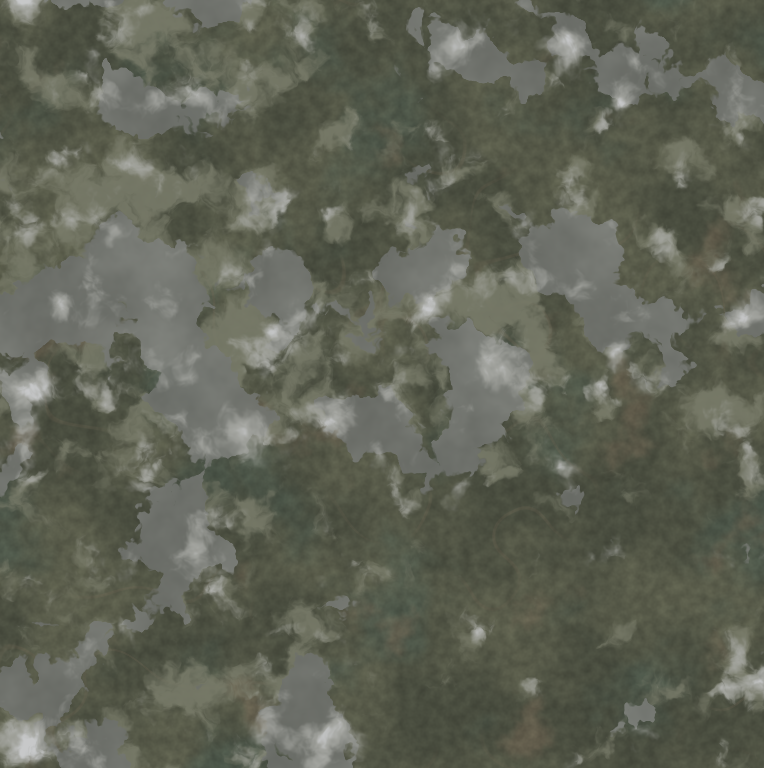
Write a Shadertoy shader that draws this texture.

```glsl
const vec3 FOREST = vec3(0.285, 0.300, 0.245);
const vec3 MEADOW = vec3(0.355, 0.365, 0.295);
const vec3 TEAL   = vec3(0.290, 0.345, 0.300);
const vec3 SOIL   = vec3(0.430, 0.390, 0.320);
const vec3 HAZE   = vec3(0.480, 0.490, 0.420);
const vec3 SLATE  = vec3(0.425, 0.435, 0.415);
const vec3 SILVER = vec3(0.490, 0.500, 0.480);
const vec3 PUFF   = vec3(0.660, 0.665, 0.645);
const vec3 CORE   = vec3(0.780, 0.785, 0.790);

// Unit gradient for a lattice cell
vec2 cellGradient(vec2 cell) {
    vec3 h = fract(cell.xyx * vec3(0.1031, 0.1030, 0.0973));
    h += dot(h, h.yzx + 33.33);
    float angle = 6.2832 * fract((h.x + h.y) * h.z);
    return vec2(cos(angle), sin(angle));
}

float gradientNoise(vec2 p) {
    vec2 i = floor(p), f = fract(p);
    vec2 u = f * f * f * (f * (f * 6.0 - 15.0) + 10.0);
    vec2 e = vec2(0.0, 1.0);
    float a = dot(cellGradient(i), f);
    float b = dot(cellGradient(i + e.yx), f - e.yx);
    float c = dot(cellGradient(i + e.xy), f - e.xy);
    float d = dot(cellGradient(i + e.yy), f - e.yy);
    return mix(mix(a, b, u.x), mix(c, d, u.x), u.y);
}

// Layered noise, each octave rotated and offset
float fbm(vec2 p, int octaves) {
    float sum = 0.0, amplitude = 0.5;
    for (int i = 0; i < octaves; i++) {
        sum += amplitude * gradientNoise(p);
        p = mat2(1.6, 1.2, -1.2, 1.6) * p + 17.3;
        amplitude *= 0.5;
    }
    return sum;
}

vec2 warp(vec2 p, float scale, float strength) {
    return p + strength * vec2(fbm(p * scale + 40.0, 4), fbm(p * scale + 75.0, 4));
}

// Thin winding line along the zero level of a smooth field
float track(vec2 p, float scale, float width) {
    float field = gradientNoise(p * scale) / scale;
    return 1.0 - smoothstep(0.3 * width, width, abs(field));
}

vec3 groundColor(vec2 p) {
    vec3 color = mix(FOREST, MEADOW, smoothstep(-0.20, 0.26, fbm(p * 7.0 + 11.0, 6)));
    color = mix(color, TEAL, 0.65 * smoothstep(0.04, 0.28, fbm(p * 5.0 + 90.0, 5)));
    color = mix(color, SOIL, 0.65 * smoothstep(0.16, 0.36, fbm(p * 8.0 + 140.0, 5)));
    float clearing = smoothstep(0.0, 0.2, fbm(p * 4.0 + 61.0, 3));
    color = mix(color, SOIL, 0.28 * clearing * track(p + 5.0, 9.0, 0.003));
    return color * (1.0 + 0.32 * fbm(p * 70.0, 3));
}

vec3 sheetColor(vec2 p) {
    vec3 color = mix(SLATE, SILVER, smoothstep(-0.18, 0.25, fbm(p * 7.0 + 210.0, 3)));
    return color + 0.035 * fbm(p * 45.0, 2);
}

void mainImage(out vec4 fragColor, in vec2 fragCoord) {
    vec2 p = fragCoord / iResolution.y;
    vec2 ragged = warp(p, 24.0, 0.045);

    // Cloudiness is higher toward the upper left
    float region = fbm(p * 2.6 + 30.0, 3) + 0.22 * (0.5 - p.x) + 0.12 * (p.y - 0.5);

    // Broken, olive-tinted haze over the ground
    float haze = fbm(ragged * 14.0 + 23.0, 5) + 0.6 * region;
    vec3 color = groundColor(p);
    color = mix(color, HAZE, 0.85 * smoothstep(0.02, 0.27, haze));

    // Flat grey sheets with crisp, lobed rims
    float sheet = fbm(ragged * 6.0 + 52.0, 5) + 0.5 * region;
    float cover = smoothstep(0.125, 0.145, sheet + 0.15 * haze);
    color = mix(color, sheetColor(p), 0.94 * cover);

    // Bright billows gathered around the cloudy areas
    float billow = fbm(warp(p, 16.0, 0.03) * 13.0 + 170.0, 5) + 0.45 * max(sheet, haze);
    float nearCloud = smoothstep(-0.02, 0.16, max(sheet, haze));
    color = mix(color, PUFF, 0.9 * nearCloud * smoothstep(0.12, 0.38, billow));
    color = mix(color, CORE, nearCloud * smoothstep(0.34, 0.48, billow));

    fragColor = vec4(color, 1.0);
}
```
